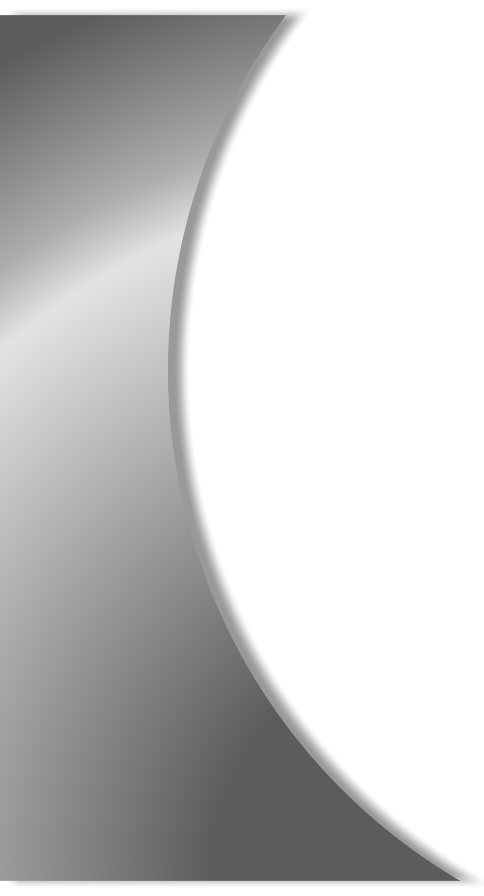
Write a Shadertoy shader that draws this background.

```glsl
// A brushed-steel panel with a concave right side and a soft shadow on white.

// Signed distance to the panel: a horizontal band with a disc cut away
float panelDistance(vec2 p) {
    float band = abs(p.y - 0.5) - 0.483;
    float disc = 0.6615 - length(p - vec2(0.849, 0.587));
    return max(band, disc);
}

// Coverage of the panel's shadow, open to the right of its left end
float shadowCoverage(vec2 p, float blur) {
    float band = 0.483 - abs(p.y - 0.5);
    float disc = length(p - vec2(0.849, 0.587)) - 0.6615;
    return smoothstep(-blur, blur, band)
         * smoothstep(-blur, blur, disc)
         * smoothstep(-blur, blur, p.x);
}

// Radial metal sheen: dark core, bright ridge, dark rim
float metalSheen(float radius) {
    float shade = mix(0.36, 0.89, smoothstep(0.0, 1.0, 0.0) + clamp((radius - 0.276) / 0.507, 0.0, 1.0));
    shade = mix(shade, 0.68, clamp((radius - 0.783) / 0.070, 0.0, 1.0));
    return mix(shade, 0.36, clamp((radius - 0.853) / 0.195, 0.0, 1.0));
}

void mainImage(out vec4 fragColor, in vec2 fragCoord) {
    // Canvas height is one unit
    vec2 p = fragCoord / iResolution.y;
    float pixel = 1.0 / iResolution.y;

    // Shadow, shifted to the right
    float shade = 1.0 - 0.4 * shadowCoverage(p - vec2(0.0156, 0.0), 0.0095);

    // Panel, lit around its lower right corner
    float metal = metalSheen(length(p - vec2(0.514, 0.017)));
    float inside = smoothstep(0.5 * pixel, -0.5 * pixel, panelDistance(p));
    shade = mix(shade, metal, inside);

    fragColor = vec4(vec3(shade), 1.0);
}
```
